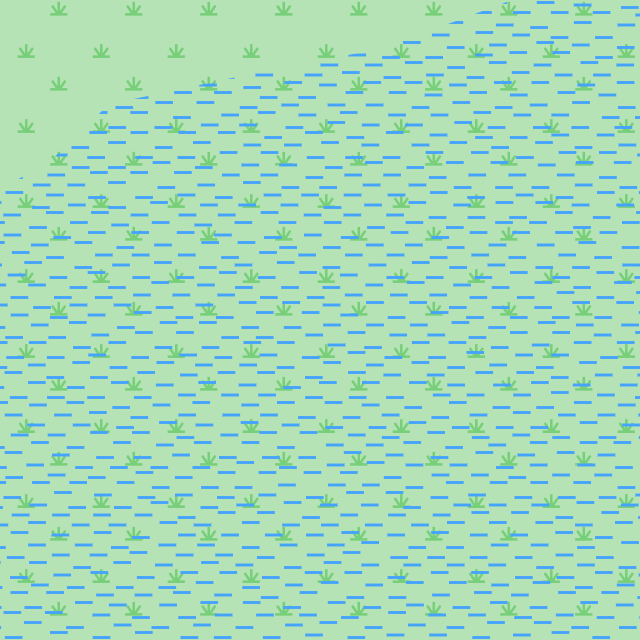
Reproduce this pattern procedurally as a Shadertoy shader.

```glsl
// Marsh map fill: staggered grass tufts under short water dashes, with a dry upper-left corner.

// Colours
const vec3 MEADOW = vec3(0.71, 0.89, 0.71);
const vec3 GRASS  = vec3(0.47, 0.81, 0.48);
const vec3 WATER  = vec3(0.27, 0.64, 0.99);

// Grass tufts, in canvas heights
const float TUFT_PITCH   = 0.1172;
const vec2  TUFT_A       = vec2(0.0918, 0.0400);
const vec2  TUFT_B       = vec2(0.0410, 0.0911);
const float BASE_HALF    = 0.0134;
const float STEM_TOP     = 0.0195;
const vec2  BLADE_ROOT   = vec2(0.0020, 0.0015);
const vec2  BLADE_TIP    = vec2(0.0094, 0.0122);
const float GRASS_HALF   = 0.0020;
const float CLUMP_RADIUS = 0.0062;

// Water dashes
const vec2  DASH_COUNT  = vec2(15.2, 64.0);
const vec2  DASH_HALF   = vec2(0.0138, 0.00225);
const float DASH_SHIFT  = 0.11;
const float JITTER_X    = 0.0075;
const float JITTER_STEP = 1.0 / 256.0;

// Shoreline corners, left to right
const int SHORE_COUNT = 7;
const vec2 SHORE[SHORE_COUNT] = vec2[](
    vec2(0.0, 0.705), vec2(0.075, 0.745), vec2(0.17, 0.837), vec2(0.39, 0.884),
    vec2(0.60, 0.925), vec2(0.80, 1.0), vec2(1.0, 1.08));

vec2 hash22(vec2 p) {
    vec3 q = fract(p.xyx * vec3(0.1031, 0.1030, 0.0973));
    q += dot(q, q.yzx + 33.33);
    return fract((q.xx + q.yz) * q.zy);
}

float coverage(float dist, float pixel) {
    return clamp(0.5 - dist / pixel, 0.0, 1.0);
}

float boxDist(vec2 p, vec2 halfSize) {
    vec2 d = abs(p) - halfSize;
    return length(max(d, 0.0)) + min(max(d.x, d.y), 0.0);
}

float segmentDist(vec2 p, vec2 a, vec2 b) {
    vec2 ab = b - a;
    float t = clamp(dot(p - a, ab) / dot(ab, ab), 0.0, 1.0);
    return length(p - a - ab * t);
}

// One tuft per lattice cell: ground line, stem, mirrored blades, dense clump at the root
float tuftDist(vec2 p, vec2 origin) {
    p -= origin;
    p -= TUFT_PITCH * floor(p / TUFT_PITCH + 0.5);
    float ground = boxDist(p, vec2(BASE_HALF, GRASS_HALF));
    float stem = boxDist(p - vec2(0.0, 0.5 * STEM_TOP), vec2(GRASS_HALF, 0.5 * STEM_TOP));
    float blade = segmentDist(vec2(abs(p.x), p.y), BLADE_ROOT, BLADE_TIP) - GRASS_HALF;
    float clump = max(length(p) - CLUMP_RADIUS, -p.y);
    return min(min(ground, clump), min(stem, blade));
}

// Brick-staggered dashes, each nudged inside its own cell
float dashDist(vec2 p) {
    vec2 grid = p * DASH_COUNT;
    grid.x += DASH_SHIFT + 0.5 * mod(floor(grid.y), 2.0);
    vec2 cell = floor(grid);
    vec2 local = (grid - cell - 0.5) / DASH_COUNT;
    vec2 rnd = hash22(cell + 7.0);
    vec2 nudge = vec2((2.0 * rnd.x - 1.0) * JITTER_X,
                      (floor(rnd.y * 3.0) - 1.0) * JITTER_STEP);
    return boxDist(local - nudge, DASH_HALF);
}

// Height of the shoreline above x
float shoreHeight(float x) {
    float y = SHORE[0].y;
    for (int i = 1; i < SHORE_COUNT; i++) {
        vec2 a = SHORE[i - 1], b = SHORE[i];
        y += (b.y - a.y) * clamp((x - a.x) / (b.x - a.x), 0.0, 1.0);
    }
    return y;
}

void mainImage(out vec4 fragColor, in vec2 fragCoord) {
    vec2 p = fragCoord / iResolution.y;
    float pixel = 1.0 / iResolution.y;

    float grass = coverage(min(tuftDist(p, TUFT_A), tuftDist(p, TUFT_B)), pixel);
    float wet = coverage(p.y - shoreHeight(p.x), pixel);
    float water = coverage(dashDist(p), pixel) * wet;

    vec3 color = mix(MEADOW, GRASS, grass);
    color = mix(color, WATER, water);
    fragColor = vec4(color, 1.0);
}
```
